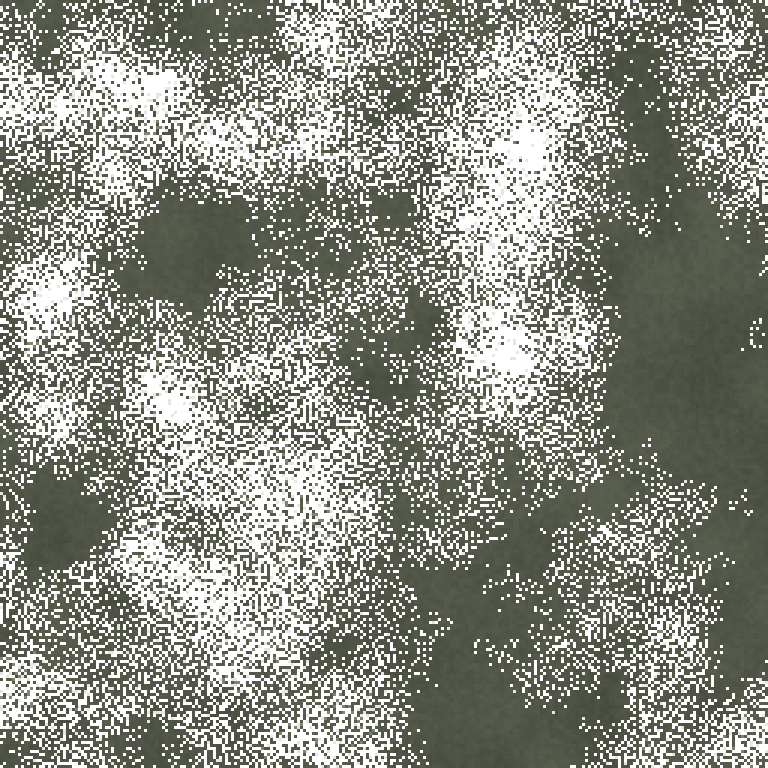
This texture is drawn by a WebGL 2 fragment shader. Its source:

```glsl
#version 300 es
precision highp float;
// Cloudy white speckle dithered in small square cells over mottled olive grey.

uniform vec2 u_resolution;
out vec4 fragColor;

const float CELLS = 256.0;

float hash(vec2 p) {
    vec3 q = fract(vec3(p.xyx) * 0.1031);
    q += dot(q, q.yzx + 33.33);
    return fract((q.x + q.y) * q.z);
}

float valueNoise(vec2 p) {
    vec2 i = floor(p), f = fract(p);
    f = f * f * (3.0 - 2.0 * f);
    return mix(mix(hash(i), hash(i + vec2(1, 0)), f.x),
               mix(hash(i + vec2(0, 1)), hash(i + vec2(1, 1)), f.x), f.y);
}

float clouds(vec2 p) {
    float sum = 0.0, total = 0.0, weight = 1.0;
    for (int i = 0; i < 5; i++) {
        sum += weight * valueNoise(p);
        total += weight;
        weight *= 0.65;
        p = mat2(0.8, 0.6, -0.6, 0.8) * p * 2.03 + 17.3;
    }
    return sum / total;
}

// High-passed white noise: spreads the speckles evenly, like a dither
float ditherThreshold(vec2 cell) {
    float detail = hash(cell);
    for (int y = -1; y <= 1; y++) {
        for (int x = -1; x <= 1; x++) {
            int steps = abs(x) + abs(y);
            float weight = steps == 0 ? 0.0 : (steps == 1 ? 0.17 : 0.08);
            detail -= weight * hash(cell + vec2(x, y));
        }
    }
    return smoothstep(-0.65, 0.65, detail);
}

vec3 cellColor(vec2 cell) {
    vec2 uv = (cell + 0.5) / CELLS;
    float density = 0.25 + 2.6 * (clouds(uv * 5.0 + 41.7) - 0.5);
    float pick = hash(cell + 311.0);

    // White speckles, a few of them slightly grey
    if (ditherThreshold(cell) < density) {
        return pick < 0.1 ? vec3(0.90, 0.90, 0.89) : vec3(1.0);
    }

    // Pale olive cells inside the dense clouds
    if (density > 0.55 && pick < 0.2) return vec3(0.49, 0.52, 0.44);

    // Olive ground with soft blotches and faint grain
    float tone = 0.6 + 0.7 * (valueNoise(uv * 14.0 + 90.0) - 0.5)
                     + 0.5 * (valueNoise(cell * 0.6 + 7.0) - 0.5)
                     + 0.2 * (pick - 0.5);
    return mix(vec3(0.27, 0.29, 0.24), vec3(0.35, 0.37, 0.31), clamp(tone, 0.0, 1.0));
}

void main() {
    float scale = CELLS / min(u_resolution.x, u_resolution.y);
    vec2 p = gl_FragCoord.xy * scale - 0.5;

    // Blend neighbouring cells over one pixel at their borders
    vec2 cell = floor(p);
    vec2 edge = clamp((fract(p) - 0.5) / scale + 0.5, 0.0, 1.0);
    vec3 lower = mix(cellColor(cell), cellColor(cell + vec2(1, 0)), edge.x);
    vec3 upper = mix(cellColor(cell + vec2(0, 1)), cellColor(cell + vec2(1, 1)), edge.x);
    fragColor = vec4(mix(lower, upper, edge.y), 1.0);
}
```
